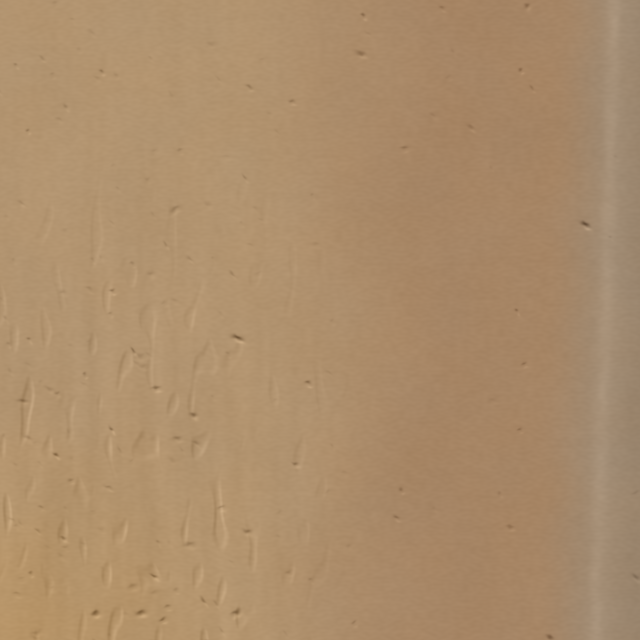
Give the GLSL for this texture, as a Shadertoy shader.

```glsl
// Draws a softly lit tan painted wall with small pits, faint vertical brush ripples and a pale edge.

const vec3 LIGHT_TAN = vec3(0.698, 0.580, 0.438);
const vec3 WARM_TAN  = vec3(0.715, 0.580, 0.405);
const vec3 BROWN     = vec3(0.650, 0.520, 0.392);
const vec3 GREY_TAN  = vec3(0.625, 0.540, 0.445);

const float EDGE_BASE   = 0.930;  // edge position at the bottom
const float EDGE_LEAN   = 0.030;  // drift of the edge towards the top
const float EDGE_WIDTH  = 0.012;
const float EDGE_GLOW   = 0.040;
const float RIPPLE_GAIN = 0.024;
const float BUMP_GAIN   = 0.075;
const float PIT_DARK    = 0.260;
const float PIT_LIGHT   = 0.100;
const float GRAIN_GAIN  = 0.016;
const vec2  LIGHT_SHIFT = vec2(0.0025, -0.0045);

vec2 hash2(vec2 p) {
    vec3 q = fract(p.xyx * vec3(0.1031, 0.1030, 0.0973));
    q += dot(q, q.yzx + 33.33);
    return fract((q.xx + q.yz) * q.zy);
}

float gradientDot(vec2 cell, vec2 offset) {
    float angle = 6.2832 * hash2(cell + 57.0).x;
    return dot(vec2(cos(angle), sin(angle)), offset);
}

// Gradient noise, roughly -0.7 to 0.7
float noise(vec2 p) {
    vec2 i = floor(p), f = p - i;
    vec2 u = f * f * f * (f * (f * 6.0 - 15.0) + 10.0);
    vec2 e = vec2(0.0, 1.0);
    return mix(mix(gradientDot(i, f), gradientDot(i + e.yx, f - e.yx), u.x),
               mix(gradientDot(i + e.xy, f - e.xy), gradientDot(i + 1.0, f - 1.0), u.x), u.y);
}

// Soft oval mark: 1 in the middle, fading outwards
float mark(vec2 d, float angle, vec2 radius) {
    float c = cos(angle), s = sin(angle);
    vec2 q = vec2(c * d.x + s * d.y, c * d.y - s * d.x) / radius;
    return exp(-dot(q, q));
}

// Likelihood of damage, highest at the left and bottom
float wear(vec2 p) {
    float left = 1.0 - smoothstep(0.05, 0.70, p.x);
    return 0.07 + 0.55 * left * mix(1.0, 0.45, smoothstep(0.1, 0.7, p.y));
}

// Scattered pits, each dark with a lit lower rim
float pits(vec2 uv, float cells, float size) {
    vec2 home = floor(uv * cells);
    float shade = 0.0;
    for (int j = -1; j <= 1; j++) {
        for (int i = -1; i <= 1; i++) {
            vec2 cell = home + vec2(i, j);
            vec2 centre = (cell + hash2(cell + cells)) / cells;
            vec2 pick = hash2(cell + cells * 3.0 + 11.0);
            vec2 shape = hash2(cell + cells * 5.0 + 23.0);
            float present = step(pick.x, wear(centre));
            float strength = present * mix(0.15, 1.0, pick.y * pick.y * pick.y);
            float angle = mix(-1.0, 0.5, shape.x);
            vec2 radius = size * vec2(mix(0.9, 2.0, shape.y), 0.75);
            vec2 d = uv - centre;
            d.y += 0.0025 * noise(uv * 110.0);
            shade -= PIT_DARK * strength * mark(d, angle, radius);
            shade += PIT_LIGHT * strength * mark(d - LIGHT_SHIFT * 1.5, angle, radius);
        }
    }
    return shade;
}

// Raised, mostly upright ridges in the paint
float ridgeHeight(vec2 p) {
    p.x += 0.012 * noise(p * vec2(4.0, 9.0)) - 0.05 * p.y * p.y;
    float drip = noise(p * vec2(42.0, 15.0) + 7.0);
    return smoothstep(0.20, 0.50, drip);
}

void mainImage(out vec4 fragColor, in vec2 fragCoord) {
    vec2 uv = fragCoord / iResolution.xy;

    // Broad colour bands
    float drift = 0.07 * noise(uv * vec2(3.0, 2.5)) + 0.025 * noise(uv * 9.0 + 4.0);
    float x = uv.x + drift;
    vec3 color = mix(LIGHT_TAN, BROWN, smoothstep(0.36, 0.72, x));
    float corner = (1.0 - smoothstep(0.0, 0.55, x)) * (1.0 - smoothstep(0.0, 0.42, uv.y));
    color = mix(color, WARM_TAN, corner);

    // Pale upright edge with a greyer side beyond it
    float edge = uv.x - EDGE_BASE - EDGE_LEAN * uv.y + 0.003 * noise(vec2(uv.y * 14.0, 2.0));
    color = mix(color, GREY_TAN, smoothstep(-0.10, 0.015, edge));
    float glow = exp(-edge * edge / (EDGE_WIDTH * EDGE_WIDTH));
    color += EDGE_GLOW * glow * (0.8 + 0.5 * noise(uv * vec2(40.0, 25.0)));
    color -= 0.022 * smoothstep(0.015, 0.06, edge);

    // Upright brush ripples and embossed ridges
    float leftSide = 1.0 - smoothstep(0.25, 0.65, uv.x);
    float lower = 1.0 - smoothstep(0.25, 0.85, uv.y);
    float ripple = noise(uv * vec2(38.0, 2.5)) + 0.5 * noise(uv * vec2(75.0, 9.0));
    color += RIPPLE_GAIN * ripple * leftSide * (0.3 + 0.7 * lower);
    float slope = ridgeHeight(uv) - ridgeHeight(uv + vec2(0.004, -0.003));
    color += BUMP_GAIN * slope * leftSide * lower;

    // Pits in two sizes
    color += (pits(uv, 14.0, 0.0042) + 0.7 * pits(uv, 27.0, 0.0030)) * vec3(1.0, 0.95, 0.85);

    // Soft mottling and fine sideways grain
    float grain = noise(uv * vec2(90.0, 190.0)) + 0.6 * noise(uv * vec2(35.0, 60.0) + 9.0);
    color += GRAIN_GAIN * grain + 0.012 * noise(uv * 7.0 + 31.0);
    color += 0.008 * noise(uv * 12.0 + 70.0) * vec3(0.6, -0.2, -1.0);

    fragColor = vec4(clamp(color, 0.0, 1.0), 1.0);
}
```
